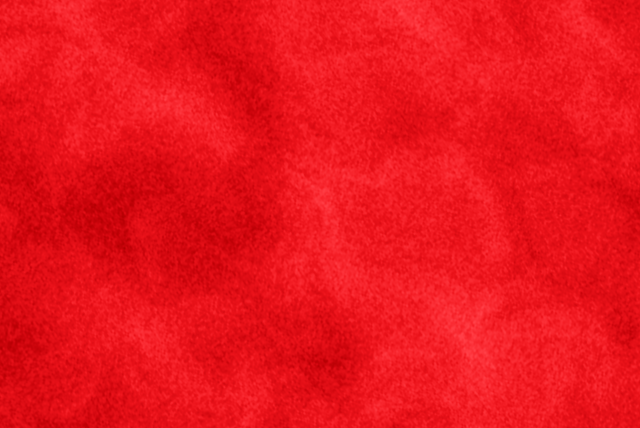
This texture is drawn by a Shadertoy shader. Its source:

```glsl
// Red plush fabric: soft brushed patches of light and dark pile under fine short fibres.
// Warped cloud noise, a gentle light falloff and stretched fibre noise add up to one
// tone, which a five-step red ramp turns into colour.

#define CLOUD_SCALE 3.9
#define CLOUD_AMOUNT 0.80
#define CLOUD_GAIN 0.61
#define CLOUD_WARP 0.16
#define FIBRE_SCALE 185.0
#define FIBRE_AMOUNT 0.42
#define FIBRE_BEND 0.014
#define LIGHT_SLOPE 0.85
#define CORNER_SHADE 0.9
#define TONE_STEP 1.17

float hash(vec2 cell) {
    vec3 p = fract(vec3(cell.xyx) * 0.1031);
    p += dot(p, p.yzx + 33.33);
    return fract((p.x + p.y) * p.z);
}

float valueNoise(vec2 p) {
    vec2 cell = floor(p);
    vec2 f = fract(p);
    f = f * f * (3.0 - 2.0 * f);
    float low = mix(hash(cell), hash(cell + vec2(1, 0)), f.x);
    float high = mix(hash(cell + vec2(0, 1)), hash(cell + vec2(1, 1)), f.x);
    return mix(low, high, f.y);
}

mat2 rotation(float angle) {
    float c = cos(angle), s = sin(angle);
    return mat2(c, s, -s, c);
}

// Layered noise, scaled to zero mean and about unit deviation
float clouds(vec2 p) {
    float sum = 0.0, weight = 0.5;
    for (int i = 0; i < 5; i++) {
        sum += weight * (valueNoise(p) - 0.5);
        p = rotation(0.65) * p * 2.03 + 17.3;
        weight *= CLOUD_GAIN;
    }
    return sum / 0.135;
}

// Brushed patches, drawn out slightly along the falling diagonal
float brushedPile(vec2 p) {
    vec2 q = rotation(0.6) * p * CLOUD_SCALE * vec2(0.9, 1.1);
    vec2 warp = vec2(valueNoise(q * 1.7 + 3.7), valueNoise(q * 1.7 + 41.2)) - 0.5;
    return clouds(q + CLOUD_WARP * warp / 0.21 + 8.5);
}

// Two crossing layers of short fibres, bent by a slow flow
float fibres(vec2 p) {
    vec2 bend = vec2(valueNoise(p * 7.0 + 5.0), valueNoise(p * 7.0 + 61.0));
    vec2 q = (p + FIBRE_BEND * bend) * FIBRE_SCALE;
    float upright = valueNoise(rotation(0.2) * q * vec2(1.05, 0.75));
    float slanted = valueNoise(rotation(-0.6) * q * vec2(1.2, 0.9) + 90.0);
    return (upright + slanted - 1.0) / 0.29;
}

// Ramp from deep shade (0) to lit pile (4), continued a little past both ends
vec3 plushColour(float level) {
    vec3 shade = vec3(0.81, 0.02, 0.05);
    vec3 deep = vec3(0.87, 0.05, 0.08);
    vec3 body = vec3(0.92, 0.07, 0.10);
    vec3 bright = vec3(0.96, 0.12, 0.15);
    vec3 lit = vec3(0.98, 0.17, 0.20);
    vec3 colour = shade + min(level, 0.0) * vec3(0.06, 0.015, 0.025);
    colour += (deep - shade) * clamp(level, 0.0, 1.0);
    colour += (body - deep) * clamp(level - 1.0, 0.0, 1.0);
    colour += (bright - body) * clamp(level - 2.0, 0.0, 1.0);
    colour += (lit - bright) * clamp(level - 3.0, 0.0, 1.0);
    colour += max(level - 4.0, 0.0) * vec3(0.015, 0.05, 0.05);
    return clamp(colour, 0.0, 1.0);
}

void mainImage(out vec4 fragColor, in vec2 fragCoord) {
    vec2 p = fragCoord / iResolution.y;
    vec2 centred = fragCoord / iResolution.xy - 0.5;

    // Light falls from the upper left; the far corners sink slightly
    float light = LIGHT_SLOPE * (centred.y - 0.3 * centred.x);
    light -= CORNER_SHADE * smoothstep(0.3, 0.55, dot(centred, centred));

    float tone = CLOUD_AMOUNT * brushedPile(p) + FIBRE_AMOUNT * fibres(p) + light;
    fragColor = vec4(plushColour(2.05 + TONE_STEP * tone), 1.0);
}
```
